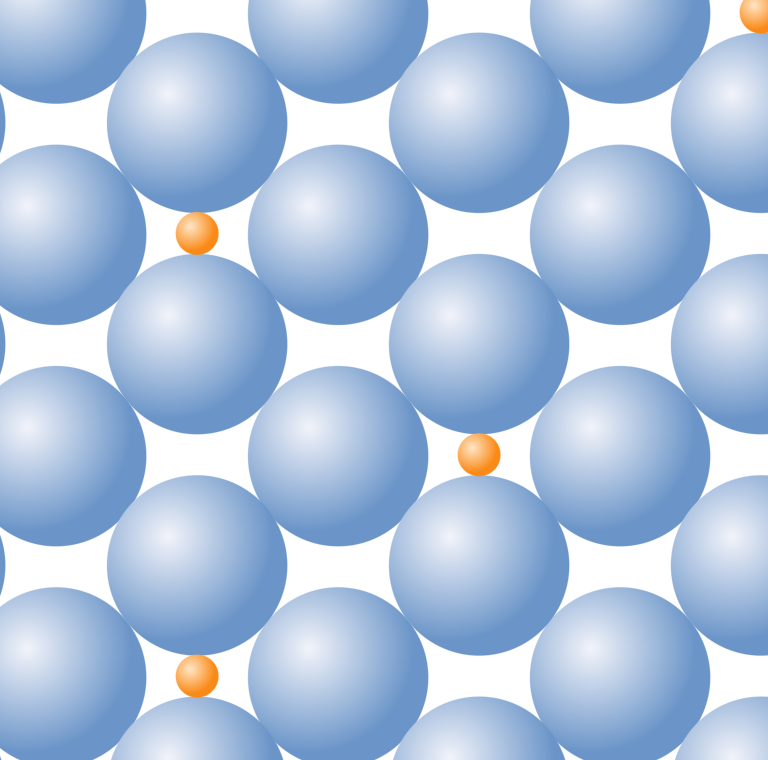
Write a Shadertoy shader that draws this pattern.

```glsl
const vec2 PERIOD = vec2(0.3710, 0.2912);    // lattice step, in canvas heights
const vec2 FIRST_BALL = vec2(0.0739, 0.1086);
const vec2 STAGGER = vec2(0.1855, 0.1474);   // shift of the alternate columns
const float BALL_RADIUS = 0.1187;
const float BEAD_RADIUS = 0.0282;
const int BEAD_ROWS = 4;

const vec3 PAPER = vec3(1.0);
const vec3 BLUE_LIGHT = vec3(0.95, 0.955, 0.98);
const vec3 BLUE_DEEP = vec3(0.42, 0.585, 0.785);
const vec3 ORANGE_LIGHT = vec3(1.0, 0.90, 0.78);
const vec3 ORANGE_DEEP = vec3(0.98, 0.54, 0.09);

// Offset from the nearest point of a repeating lattice
vec2 latticeOffset(vec2 p, vec2 origin, vec2 period) {
    return mod(p - origin + 0.5 * period, period) - 0.5 * period;
}

// Sphere with a radial gradient spreading from its upper left highlight
vec3 paintSphere(vec3 base, vec2 offset, float radius, vec3 light, vec3 deep, float blur) {
    vec2 highlight = vec2(-0.32, 0.32);
    float shade = clamp(length(offset / radius - highlight) / 1.15, 0.0, 1.0);
    float coverage = 1.0 - smoothstep(-blur, blur, length(offset) - radius);
    return mix(base, mix(light, deep, shade), coverage);
}

void mainImage(out vec4 fragColor, in vec2 fragCoord) {
    vec2 p = fragCoord / iResolution.y;
    float blur = 0.8 / iResolution.y;
    vec3 color = PAPER;

    // Two interleaved lattices of large balls
    for (int i = 0; i < 2; i++) {
        vec2 offset = latticeOffset(p, FIRST_BALL + float(i) * STAGGER, PERIOD);
        color = paintSphere(color, offset, BALL_RADIUS, BLUE_LIGHT, BLUE_DEEP, blur);
    }

    // One bead per row, halfway between two balls of a staggered column
    vec2 firstGap = FIRST_BALL + STAGGER - vec2(0.0, 0.5 * PERIOD.y);
    for (int row = 0; row < BEAD_ROWS; row++) {
        int column = (row % 2) * (row + 1) / 2;
        vec2 center = firstGap + PERIOD * vec2(column, row);
        color = paintSphere(color, p - center, BEAD_RADIUS, ORANGE_LIGHT, ORANGE_DEEP, blur);
    }

    fragColor = vec4(color, 1.0);
}
```
